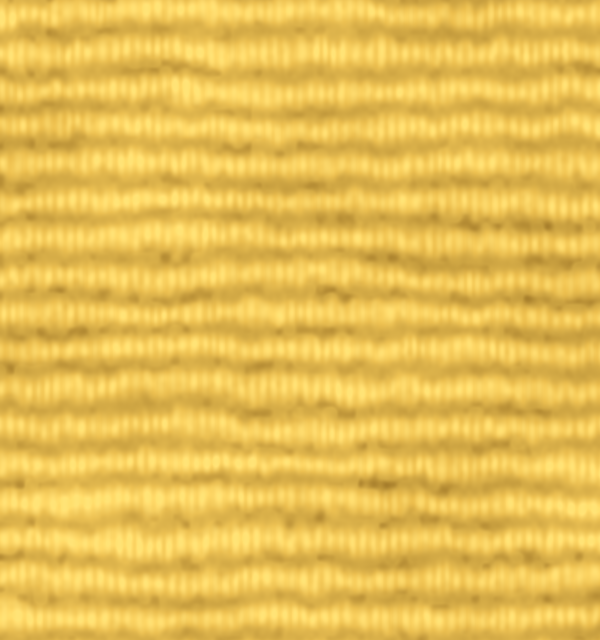
Reproduce this texture procedurally as a WebGL 2 fragment shader.

```glsl
#version 300 es
precision highp float;
// Yellow ribbed cloth: 17 horizontal cords, each wrapped by about 54 upright threads.
// A cosine profile shades every cord, value noise bends it and varies its threads,
// and the furrows between cords carry soft dark specks.

uniform vec2 u_resolution;
out vec4 fragColor;

float hash(vec2 p) {
  vec3 q = fract(vec3(p.xyx) * 0.1031);
  q += dot(q, q.yzx + 33.33);
  return fract((q.x + q.y) * q.z);
}

float noise(vec2 p) {
  vec2 cell = floor(p);
  vec2 f = fract(p);
  f = f * f * (3.0 - 2.0 * f);
  float low = mix(hash(cell), hash(cell + vec2(1.0, 0.0)), f.x);
  float high = mix(hash(cell + vec2(0.0, 1.0)), hash(cell + 1.0), f.x);
  return mix(low, high, f.y);
}

// Maps height on the cloth to colour, from furrow to crest.
vec3 clothColor(float height) {
  vec3 furrow = vec3(0.805, 0.645, 0.26);
  vec3 slope = vec3(0.925, 0.76, 0.33);
  vec3 crest = vec3(1.01, 0.88, 0.45);
  vec3 color = mix(furrow, slope, clamp(height / 0.5, -0.5, 1.0));
  return mix(color, crest, clamp((height - 0.5) / 0.5, 0.0, 1.1));
}

void main() {
  vec2 uv = gl_FragCoord.xy / u_resolution;

  // Cords: whole numbers of "across" lie in the furrows.
  float bend = 0.34 * (noise(uv * vec2(4.0, 9.0) + 7.0) - 0.5)
             + 0.20 * (noise(uv * vec2(19.0, 17.0) + 31.0) - 0.5)
             + 0.16 * (noise(uv * vec2(54.0, 30.0) + 61.0) - 0.5);
  float across = uv.y * 17.0 - 0.13 + bend;
  float row = floor(across);
  float cord = 0.5 - 0.5 * cos(6.28318 * across);

  // Threads: uneven spacing and strength, shifted a little from cord to cord.
  float along = uv.x * 54.0 + 0.7 * hash(vec2(row, 5.0))
              + 0.8 * noise(vec2(uv.x * 21.0, row * 3.0 + 11.0));
  float thread = 0.5 + 0.5 * cos(6.28318 * along);
  float strength = mix(0.06, 0.28, noise(vec2(uv.x * 17.0, row + 50.0)));
  float tone = hash(vec2(floor(along + 0.5), row + 90.0)) - 0.5;
  tone *= smoothstep(0.0, 0.5, thread);

  // Wear: broad patches, upright streaks and soft mottled fibre.
  float patches = noise(uv * vec2(4.0, 5.0) + 70.0) - 0.5
                + 0.7 * (noise(uv * vec2(9.0, 17.0) + 110.0) - 0.5);
  float streaks = noise(vec2(uv.x * 40.0, uv.y * 6.0 + 20.0)) - 0.5;
  float fibre = noise(uv * vec2(110.0, 100.0)) - 0.5
              + noise(uv * vec2(48.0, 62.0) + 17.0) - 0.5;

  float height = 0.13 + 0.76 * cord;
  height += cord * (strength * (thread - 0.5) + 0.14 * tone);
  height += 0.28 * patches + 0.13 * streaks + 0.12 * fibre;
  vec3 color = clothColor(height);

  // Thread gaps on the crests lean towards orange.
  color -= vec3(0.0, 0.018, 0.035) * cord * (1.0 - thread);

  // Specks gather in the furrows, more densely in some places.
  float speck = smoothstep(0.4, 1.0, noise(uv * vec2(58.0, 62.0) + 140.0));
  speck *= 0.5 + 0.5 * noise(uv * vec2(90.0, 95.0) + 160.0);
  float crowd = smoothstep(0.25, 0.85, noise(uv * vec2(7.0, 9.0) + 200.0));
  float shade = speck * mix(0.3, 1.0, crowd) * (1.0 - cord) * (1.0 - cord);
  color -= vec3(0.15, 0.15, 0.09) * shade;

  fragColor = vec4(clamp(color, 0.0, 1.0), 1.0);
}
```
